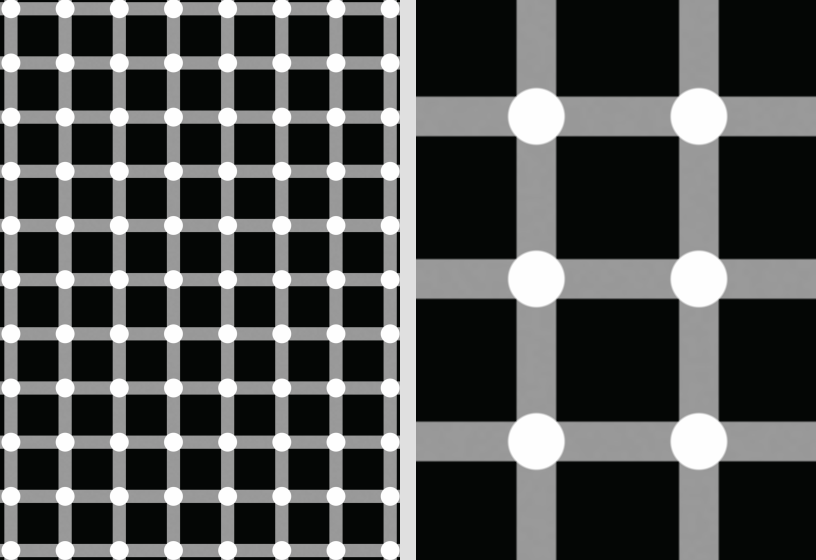
Left, the full canvas; right, a detail of the centre.
Give the GLSL for this pattern, as a WebGL 1 fragment shader.

```glsl
precision highp float;

uniform vec2 u_resolution;

#define ROWS 10.337               // grid pitches in the canvas height
#define FIRST_CROSSING vec2(0.202, 0.175)
#define BAR_HALF_WIDTH 0.122      // in grid pitches
#define DOT_RADIUS 0.174
#define EDGE_SOFTNESS 0.009
#define GRAIN_CELLS 24.0          // grain cells per pitch
#define GRAIN_AMOUNT 0.012
#define GROUND_COLOR vec3(0.016, 0.024, 0.02)
#define BAR_COLOR vec3(0.6)
#define DOT_COLOR vec3(0.996)

float hash(vec2 p) {
  return fract(sin(dot(p, vec2(127.1, 311.7))) * 43758.5453);
}

float valueNoise(vec2 p) {
  vec2 cell = floor(p);
  vec2 f = fract(p);
  f = f * f * (3.0 - 2.0 * f);
  float low = mix(hash(cell), hash(cell + vec2(1.0, 0.0)), f.x);
  float high = mix(hash(cell + vec2(0.0, 1.0)), hash(cell + vec2(1.0)), f.x);
  return mix(low, high, f.y);
}

// Smoothed coverage of a shape from its signed distance
float coverage(float dist, float blur) {
  return 1.0 - smoothstep(-blur, blur, dist);
}

void main() {
  // Grid space: one unit per pitch, crossings on whole numbers
  vec2 grid = gl_FragCoord.xy / u_resolution.y * ROWS - FIRST_CROSSING;
  vec2 local = fract(grid + 0.5) - 0.5;
  float blur = max(EDGE_SOFTNESS, 0.7 * ROWS / u_resolution.y);

  // Crossing bars and the dot at each crossing
  float barDist = min(abs(local.x), abs(local.y)) - BAR_HALF_WIDTH;
  float dotDist = length(local) - DOT_RADIUS;
  float bar = coverage(barDist, blur);
  float spot = coverage(dotDist, blur);

  // Faint print grain, confined to the gray bars
  float grain = (valueNoise(grid * GRAIN_CELLS) - 0.5) * GRAIN_AMOUNT;

  vec3 color = mix(GROUND_COLOR, BAR_COLOR + grain, bar);
  color = mix(color, DOT_COLOR, spot);
  gl_FragColor = vec4(color, 1.0);
}
```
